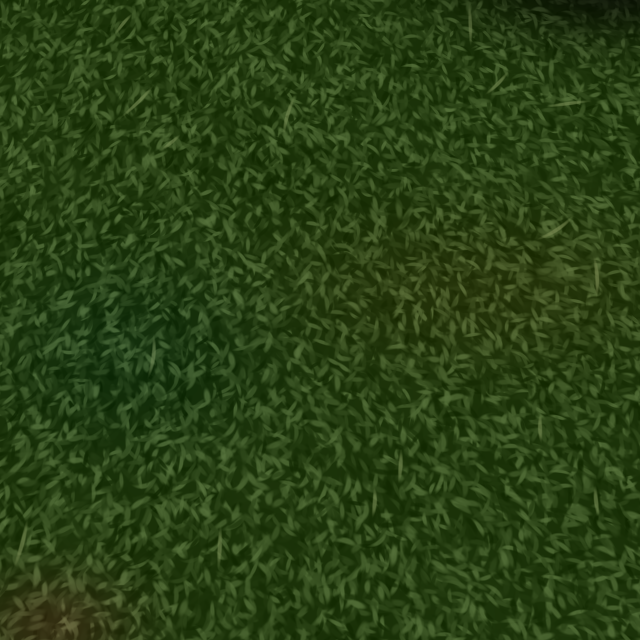
A three.js fragment shader for this texture:

```glsl
// Draws a lawn of short, tangled grass blades with soft light and a few pale straws.
varying vec2 vUv;

#define BLADE_CELLS 30.0
#define BLADE_LAYERS 8
#define BLADE_OPACITY 0.8
#define STRAW_CELLS 7.0
#define STRAW_CHANCE 0.22
#define ANGLE_SPREAD 1.25
#define PATCH_STRENGTH 0.045
#define DEEP_GREEN vec3(0.075, 0.165, 0.008)
#define PALE_GREEN vec3(0.36, 0.47, 0.25)
#define STRAW_COLOR vec3(0.46, 0.54, 0.32)

vec3 hash3(vec2 cell, float seed) {
  vec3 k = vec3(dot(cell, vec2(127.1, 311.7)), dot(cell, vec2(269.5, 183.3)),
                dot(cell, vec2(113.5, 271.9)));
  return fract(sin(k + seed * 17.13) * 43758.55);
}

// Soft bent ellipse: 1 along the midrib, 0 outside; angle is measured from upright
float bladeMask(vec2 p, float angle, vec2 halfSize, float bend) {
  float s = sin(angle), c = cos(angle);
  vec2 q = vec2(c * p.x - s * p.y, s * p.x + c * p.y);
  q.x += bend * q.y * q.y;
  return 1.0 - smoothstep(0.35, 1.0, length(q / halfSize));
}

// Broad uneven light from layered sines, about -1 to 1
float patches(vec2 p) {
  float sum = 0.0, amplitude = 0.5;
  for (int i = 0; i < 4; i++) {
    sum += amplitude * sin(p.x + 1.7 * sin(p.y)) * cos(p.y - 0.8 * sin(p.x));
    p = mat2(1.3, 1.1, -1.1, 1.3) * p + 2.7;
    amplitude *= 0.65;
  }
  return sum;
}

float spot(vec2 p, vec2 center, vec2 radius) {
  vec2 d = (p - center) / radius;
  return exp(-dot(d, d));
}

// Paints overlapping blades, one per cell in each layer, and returns their tone
float grassTone(vec2 ground, float lean) {
  float tone = 0.1;
  for (int layer = 0; layer < BLADE_LAYERS; layer++) {
    float seed = float(layer) + 1.0;
    vec2 p = ground * BLADE_CELLS + seed * vec2(7.31, 4.57);
    vec2 home = floor(p);
    for (int y = -1; y <= 1; y++) {
      for (int x = -1; x <= 1; x++) {
        vec2 cell = home + vec2(float(x), float(y));
        vec3 place = hash3(cell, seed);
        vec3 look = hash3(cell + 53.0, seed);
        float angle = lean + ANGLE_SPREAD * (2.0 * place.z - 1.0);
        vec2 halfSize = vec2(mix(0.13, 0.24, look.y), mix(0.4, 0.72, look.z));
        float mask = bladeMask(p - cell - place.xy, angle, halfSize, look.z - 0.5);
        float bladeTone = 0.98 * pow(look.x, 1.2) - 0.04;
        tone = mix(tone, bladeTone, BLADE_OPACITY * mask);
      }
    }
  }
  return tone;
}

// Sparse long dry stalks
float straws(vec2 ground) {
  vec2 p = ground * STRAW_CELLS;
  vec2 home = floor(p);
  float cover = 0.0;
  for (int y = -1; y <= 1; y++) {
    for (int x = -1; x <= 1; x++) {
      vec2 cell = home + vec2(float(x), float(y));
      vec3 place = hash3(cell, 31.0);
      vec3 look = hash3(cell, 47.0);
      float angle = 4.0 * pow(place.z - 0.5, 3.0) * 3.0;
      vec2 halfSize = vec2(0.035, mix(0.17, 0.36, look.y));
      float mask = bladeMask(p - cell - place.xy, angle, halfSize, look.z - 0.5);
      cover = max(cover, mask * step(look.x, STRAW_CHANCE));
    }
  }
  return cover;
}

void main() {
  // Blades shrink gently toward the far, upper edge
  vec2 ground = vec2((vUv.x - 0.5) * (1.0 + 0.25 * vUv.y), vUv.y * (1.0 + 0.2 * vUv.y));
  float lean = mix(0.35, -0.75, smoothstep(0.1, 0.9, vUv.x));

  float tone = grassTone(ground, lean);
  tone += PATCH_STRENGTH * patches(vUv * 9.0);
  vec3 color = mix(DEEP_GREEN, PALE_GREEN, clamp(tone, -0.1, 1.1));
  color = mix(color, STRAW_COLOR, 0.65 * straws(ground));

  // Dry, cool and bare areas of turf
  color += vec3(0.035, 0.0, 0.0) * spot(vUv, vec2(0.75, 0.55), vec2(0.28, 0.12));
  color += vec3(-0.03, -0.01, 0.015) * spot(vUv, vec2(0.2, 0.45), vec2(0.2, 0.15));
  color += vec3(0.09, -0.02, 0.03) * spot(vUv, vec2(0.08, 0.02), vec2(0.12, 0.08));

  // Shade falling in from the far right corner
  color *= 1.0 - 0.8 * spot(vUv, vec2(0.97, 1.04), vec2(0.22, 0.09));
  gl_FragColor = vec4(max(color, 0.0), 1.0);
}
```
